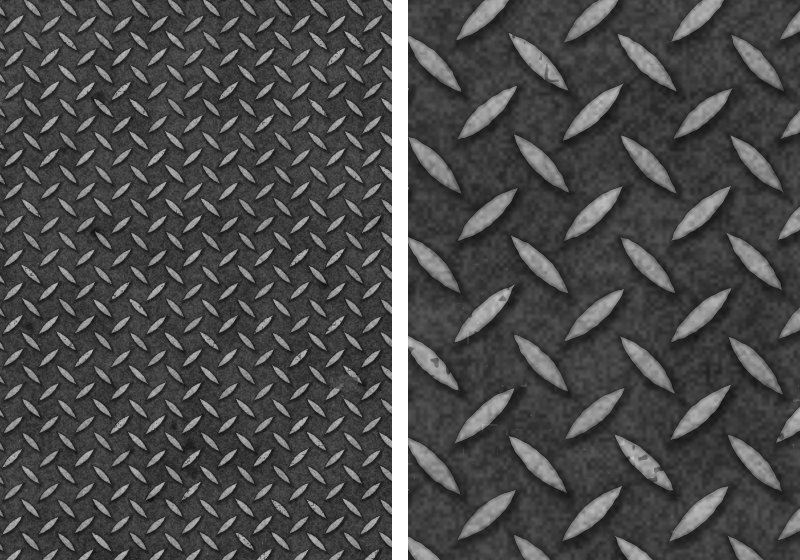
Left: the whole. Right: its middle third, enlarged.
Reproduce this texture procedurally as a Shadertoy shader.

```glsl
// Worn steel tread plate: two interleaved lattices of raised lens-shaped bars,
// leaning opposite ways, over a mottled dark ground with stains and a scuff.
// One unit is 1/768 of the canvas height.

float hash(vec2 p) {
    vec3 q = fract(vec3(p.xyx) * 0.1031);
    q += dot(q, q.yzx + 33.33);
    return fract((q.x + q.y) * q.z);
}

float noise(vec2 p) {
    vec2 i = floor(p), f = fract(p);
    f = f * f * (3.0 - 2.0 * f);
    return mix(mix(hash(i), hash(i + vec2(1, 0)), f.x),
               mix(hash(i + vec2(0, 1)), hash(i + vec2(1, 1)), f.x), f.y);
}

// Lens with its long axis on x: half length a, half width b, tips softened
float lens(vec2 p, float a, float b) {
    float r = (a * a + b * b) / (2.0 * b);
    return length(vec2(p.x, abs(p.y) + r - b)) - r - 0.7;
}

vec2 rotate(vec2 p, float angle) {
    float c = cos(angle), s = sin(angle);
    return vec2(c * p.x + s * p.y, c * p.y - s * p.x);
}

void mainImage(out vec4 fragColor, in vec2 fragCoord) {
    float unit = 768.0 / iResolution.y;
    vec2 p = fragCoord * unit;
    float fine = noise(p * 0.55 + 300.0);
    float medium = noise(p * 0.19 + 90.0);
    float broad = noise(p * 0.022 + 40.0);

    // Mottled ground, a little lighter toward the top
    float shade = 0.226 + 0.028 * p.y / 768.0
        + 0.11 * (fine - 0.5) + 0.07 * (medium - 0.5) + 0.06 * (broad - 0.5);

    // Scattered oily stains
    float stain = 0.0;
    for (int i = 0; i < 16; i++) {
        float k = float(i);
        vec2 center = vec2(hash(vec2(k, 3.7)) * 538.0, hash(vec2(k, 8.1)) * 768.0);
        float radius = mix(3.0, 9.0, hash(vec2(k, 5.3)));
        float d = length(p - center) - radius + 6.0 * (noise(p * 0.15 + k) - 0.5);
        stain = max(stain, smoothstep(3.0, -3.0, d) * mix(0.2, 0.5, hash(vec2(k, 1.9))));
    }
    shade *= 1.0 - stain;

    // Raised bars: pass 0 leans right, pass 1 leans left and sits half a pitch away
    vec2 pitch = vec2(49.1, 45.8);
    vec2 lattice = p - vec2(66.0 + 0.004 * p.y, 735.0);
    float bars = 0.0, metal = 0.0;
    for (int i = 0; i < 2; i++) {
        float k = float(i);
        vec2 q = lattice - k * pitch * 0.5;
        vec2 id = floor(q / pitch + 0.5);
        float vary = hash(id + 57.0 + 31.0 * k);
        q -= id * pitch;
        q += (vec2(vary, hash(id + 113.0 + 17.0 * k)) - 0.5) * 1.6;
        float angle = mix(0.74, -0.79, k) + 0.06 * (vary - 0.5);
        float size = 17.2 + 1.2 * (vary - 0.5);
        float d = lens(rotate(q, angle), size, 3.8)
            + 0.6 * (noise(p * 0.35 + 20.0) - 0.5);

        // Contact shadow falls down and to the right
        float drop = lens(rotate(q - vec2(1.0, -1.8), angle), size, 3.8);
        shade *= 1.0 - 0.45 * smoothstep(4.5, -1.0, drop);

        // Polished crown with darker shoulders and grain
        float crown = mix(0.44, 0.62, smoothstep(0.0, -2.2, d));
        crown += 0.07 * (vary - 0.5) - 0.025 * k + 0.004 * q.y;
        crown += 0.13 * (fine - 0.5) + 0.06 * (medium - 0.5);

        // Pits, heavier on a few bars
        float pits = smoothstep(0.72, 0.86, noise(p * 0.4 + 700.0));
        crown -= pits * mix(0.06, 0.22, step(0.88, vary));
        float cover = smoothstep(0.8 * unit, -0.8 * unit, d);
        metal = mix(metal, crown, cover);
        bars = max(bars, cover);
    }
    shade = mix(shade, metal * (1.0 - 0.35 * stain), bars);

    // Dull scuffed patch at lower right
    vec2 s = (p - vec2(476.0, 243.0)) / vec2(20.0, 11.0);
    float patchEdge = length(s) + 0.9 * (noise(p * 0.13 + 8.0) - 0.5);
    float scuff = smoothstep(1.05, 0.85, patchEdge);
    shade = mix(shade, 0.30 + 0.12 * (fine - 0.5), 0.75 * scuff);

    // Sparse pale scratches and flecks
    shade += 0.12 * smoothstep(0.9, 1.0, noise(p * 0.45 + 510.0))
        * smoothstep(0.6, 0.85, noise(p * 0.03 + 77.0));

    fragColor = vec4(vec3(clamp(shade, 0.0, 1.0)), 1.0);
}
```
